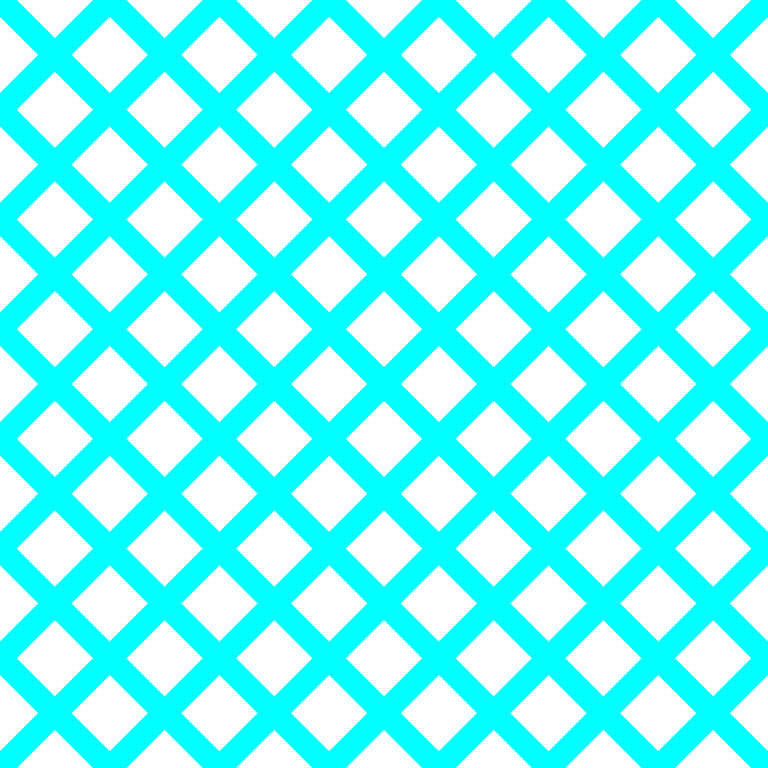
Reproduce this pattern procedurally as a Shadertoy shader.

```glsl
// Diagonal cyan lattice over white, seven repeats across and down.

const float REPEATS = 7.0;
const float BAND_WIDTH = 0.216; // in units of one repeat
const vec3 BAND_COLOR = vec3(0.0, 1.0, 1.0);
const vec3 GROUND_COLOR = vec3(1.0);

// Distance to the nearest of the parallel diagonals where s is a whole number
float diagonalDistance(float s) {
    return abs(fract(s + 0.5) - 0.5) * inversesqrt(2.0);
}

// Signed distance to the crossed bands, negative inside
float latticeDistance(vec2 p, float width) {
    float rising = diagonalDistance(p.x - p.y);
    float falling = diagonalDistance(p.x + p.y);
    return min(rising, falling) - 0.5 * width;
}

// Share of a pixel covered by a shape at signed distance d
float coverage(float d, float pixel) {
    return clamp(0.5 - d / pixel, 0.0, 1.0);
}

void mainImage(out vec4 fragColor, in vec2 fragCoord) {
    // Whole repeats span the canvas, so opposite edges join
    vec2 p = REPEATS * fragCoord / iResolution.xy;
    float pixel = REPEATS / min(iResolution.x, iResolution.y);

    float band = coverage(latticeDistance(p, BAND_WIDTH), pixel);
    fragColor = vec4(mix(GROUND_COLOR, BAND_COLOR, band), 1.0);
}
```
